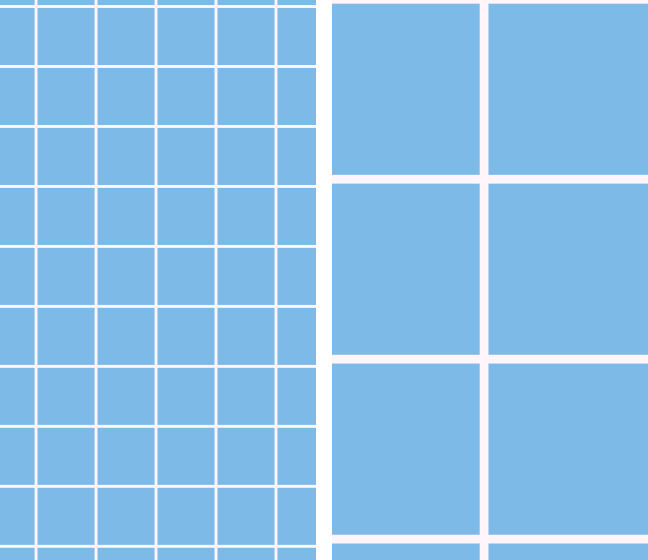
Left, the full canvas; right, a detail of the centre.
A WebGL 2 fragment shader for this pattern:

```glsl
#version 300 es
precision highp float;
// Plain square grid of thin off-white lines on a flat sky-blue ground.

uniform vec2 u_resolution;
out vec4 outColor;

// Lengths are fractions of the canvas width.
const float CELL_SIZE  = 0.18981;
const float LINE_WIDTH = 0.00926;
const float CROSSING_X = 0.49375; // centre of one crossing
const float CROSSING_Y = 0.99236;

const vec3 GROUND_COLOR = vec3(0.49, 0.73, 0.91);
const vec3 LINE_COLOR   = vec3(1.00, 0.96, 0.98);

// Distance along one axis to the nearest line centre.
float lineDistance(float position, float center) {
    float cell = fract((position - center) / CELL_SIZE + 0.5);
    return abs(cell - 0.5) * CELL_SIZE;
}

// Line strength with an edge one pixel wide.
float lineCoverage(float distance_, float pixel) {
    return clamp((0.5 * LINE_WIDTH - distance_) / pixel + 0.5, 0.0, 1.0);
}

void main() {
    float pixel = 1.0 / u_resolution.x;
    vec2 p = gl_FragCoord.xy * pixel;

    // Vertical and horizontal lines
    float vertical   = lineCoverage(lineDistance(p.x, CROSSING_X), pixel);
    float horizontal = lineCoverage(lineDistance(p.y, CROSSING_Y), pixel);

    // Union of both sets over the ground
    float grid = 1.0 - (1.0 - vertical) * (1.0 - horizontal);
    outColor = vec4(mix(GROUND_COLOR, LINE_COLOR, grid), 1.0);
}
```
